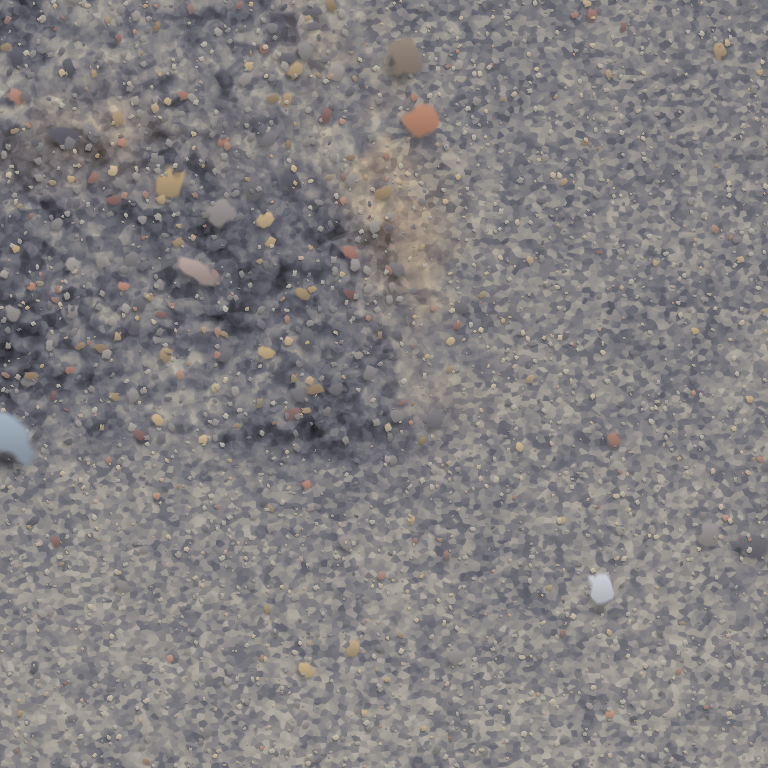
This texture is drawn by a three.js fragment shader. Its source:

```glsl
// Worn asphalt with a shallow, gravelly pothole in the upper left.
varying vec2 vUv;

float hash(vec2 p) {
  vec3 q = fract(p.xyx * vec3(0.1031, 0.1030, 0.0973));
  q += dot(q, q.yzx + 33.33);
  return fract((q.x + q.y) * q.z);
}

vec2 hash2(vec2 p) {
  return vec2(hash(p + 17.3), hash(p + 71.9));
}

float noise(vec2 p) {
  vec2 i = floor(p), f = fract(p);
  f *= f * (3.0 - 2.0 * f);
  return mix(mix(hash(i), hash(i + vec2(1, 0)), f.x),
             mix(hash(i + vec2(0, 1)), hash(i + vec2(1, 1)), f.x), f.y);
}

float fbm(vec2 p) {
  float sum = 0.0, amp = 0.5;
  for (int i = 0; i < 5; i++) {
    sum += amp * noise(p);
    p = mat2(0.8, 0.6, -0.6, 0.8) * p * 2.03 + 9.7;
    amp *= 0.52;
  }
  return sum;
}

// Soft-edged Voronoi cells, each with a random tone
float facets(vec2 p) {
  vec2 id = floor(p);
  float sum = 0.0, total = 0.0;
  for (int j = -1; j <= 1; j++)
    for (int i = -1; i <= 1; i++) {
      vec2 cell = id + vec2(i, j);
      vec2 d = p - cell - hash2(cell);
      float weight = exp(-14.0 * dot(d, d)) + 1e-6;
      sum += weight * hash(cell + 5.1);
      total += weight;
    }
  return sum / total;
}

// 1 inside the pothole, 0 on the road
float holeMask(vec2 p) {
  float right = p.x - 0.58 + 0.38 * max(p.y - 0.62, 0.0);
  float bottom = 0.40 - p.y;
  float h = max(0.12 - abs(right - bottom), 0.0);
  float d = max(right, bottom) + h * h / 0.48;
  d += 0.09 * (noise(p * 9.0) - 0.5) + 0.05 * (noise(p * 26.0) - 0.5);
  return smoothstep(0.035, -0.045, d);
}

float patchAt(vec2 p, vec2 centre, vec2 radius) {
  vec2 d = (p - centre) / radius;
  return exp(-dot(d, d));
}

// One irregular stone with a lit top and a shadow below
vec3 stone(vec3 ground, vec2 d, vec2 radius, float angle, vec3 colour, float shadow) {
  float c = cos(angle), s = sin(angle);
  mat2 turn = mat2(c, -s, s, c);
  vec2 v = turn * d / radius;
  vec2 below = turn * (d + radius.y * vec2(0.25, 0.6)) / radius;
  float edge = mix(length(v), max(abs(v.x + 0.3 * v.y), abs(v.y)), 0.45);
  edge += 0.5 * (noise(v * 1.6 + angle * 7.0) - 0.5);
  ground *= 1.0 - shadow * smoothstep(1.4, 0.5, length(below));
  float light = 1.0 + 0.10 * clamp(d.y / radius.y, -1.0, 1.0);
  return mix(ground, colour * light, smoothstep(1.15, 0.75, edge));
}

vec3 stoneColour(float kind, float tone) {
  vec3 grey = mix(vec3(0.35, 0.35, 0.39), vec3(0.59, 0.57, 0.56), tone);
  vec3 tan_ = mix(vec3(0.52, 0.45, 0.37), vec3(0.74, 0.65, 0.51), tone);
  vec3 rose = mix(vec3(0.47, 0.36, 0.36), vec3(0.70, 0.52, 0.45), tone);
  return kind < 0.70 ? grey : kind < 0.89 ? tan_ : rose;
}

// Jittered stones; shares are the filled cells on the road and in the hole
vec3 scatter(vec3 ground, vec2 p, float cells, float roadShare, float holeShare, float pale) {
  vec2 q = p * cells, id = floor(q);
  for (int j = -1; j <= 1; j++)
    for (int i = -1; i <= 1; i++) {
      vec2 cell = id + vec2(i, j), key = cell + cells * 3.0;
      vec2 centre = cell + 0.2 + 0.6 * hash2(key);
      float share = mix(roadShare, holeShare, holeMask(centre / cells));
      if (hash(key) > share) continue;
      vec2 r = hash2(key + 43.0);
      vec2 radius = (0.16 + 0.22 * r.x * r.x) * vec2(1.15, 0.65 + 0.4 * r.y);
      vec3 colour = stoneColour(hash(key + 8.0), r.y);
      colour = mix(colour, vec3(0.74, 0.72, 0.66), pale * (0.4 + 0.6 * r.x));
      ground = stone(ground, q - centre, radius, 3.0 * hash(key + 29.0) - 1.5, colour, 0.20);
    }
  return ground;
}

void main() {
  vec2 p = vUv;
  float hole = holeMask(p);

  // Fine, even road grain
  float road = mix(0.545, 0.495, p.y) + 0.10 * (fbm(p * 14.0) - 0.5);
  road += 0.20 * (facets(p * vec2(120, 145)) - 0.5) + 0.09 * (facets(p * 62.0) - 0.5);

  // Rough soil, lit from the upper right
  vec2 w = p + 0.012 * vec2(noise(p * 40.0), noise(p * 40.0 + 31.0));
  float relief = fbm(w * 24.0) - fbm(w * 24.0 + vec2(0.18, 0.28));
  float soil = 0.455 + 0.32 * (fbm(w * vec2(7, 10)) - 0.5) + 0.40 * relief;
  soil += 0.17 * (facets(w * vec2(48, 60)) - 0.5) + 0.12 * (facets(p * 125.0) - 0.5);
  soil -= 0.10 * patchAt(p, vec2(0.04, 0.56), vec2(0.13, 0.09));
  soil -= 0.10 * patchAt(p, vec2(0.42, 0.42), vec2(0.14, 0.05));
  soil -= 0.07 * patchAt(p, vec2(0.34, 0.68), vec2(0.17, 0.06));

  // Cool shadows, warm highlights and dusty tan along the rim
  float tone = mix(road, soil, hole);
  vec3 colour = tone * mix(vec3(0.97, 0.98, 1.10), vec3(1.03, 1.0, 0.95), smoothstep(0.32, 0.66, tone));
  float rim = patchAt(p, vec2(0.57 - 0.36 * max(p.y - 0.58, 0.0), 0.74), vec2(0.07, 0.22));
  rim += 0.6 * patchAt(p, vec2(0.12, 0.82), vec2(0.16, 0.06));
  colour += rim * smoothstep(0.3, 0.65, fbm(p * 13.0 + 4.0)) * vec3(0.14, 0.085, 0.01);

  // Gravel from coarse to fine, then pale specks
  colour = scatter(colour, p, 19.0, 0.01, 0.20, 0.0);
  colour = scatter(colour, p, 36.0, 0.035, 0.32, 0.1);
  colour = scatter(colour, p, 66.0, 0.10, 0.30, 0.25);
  colour = scatter(colour, p, 108.0, 0.20, 0.10, 0.75);

  // A few larger loose stones
  colour = stone(colour, p - vec2(0.257, 0.647), vec2(0.028, 0.013), -0.4, vec3(0.64, 0.58, 0.56), 0.3);
  colour = stone(colour, p - vec2(0.527, 0.928), vec2(0.021, 0.025), 0.2, vec3(0.54, 0.49, 0.45), 0.3);
  colour = stone(colour, p - vec2(0.548, 0.843), vec2(0.021, 0.020), 0.6, vec3(0.68, 0.50, 0.42), 0.25);
  colour = stone(colour, p - vec2(0.783, 0.234), vec2(0.014, 0.021), 0.1, vec3(0.74, 0.75, 0.78), 0.2);
  colour = stone(colour, p - vec2(0.010, 0.432), vec2(0.040, 0.026), -0.5, vec3(0.58, 0.63, 0.68), 0.3);

  gl_FragColor = vec4(colour, 1.0);
}
```
